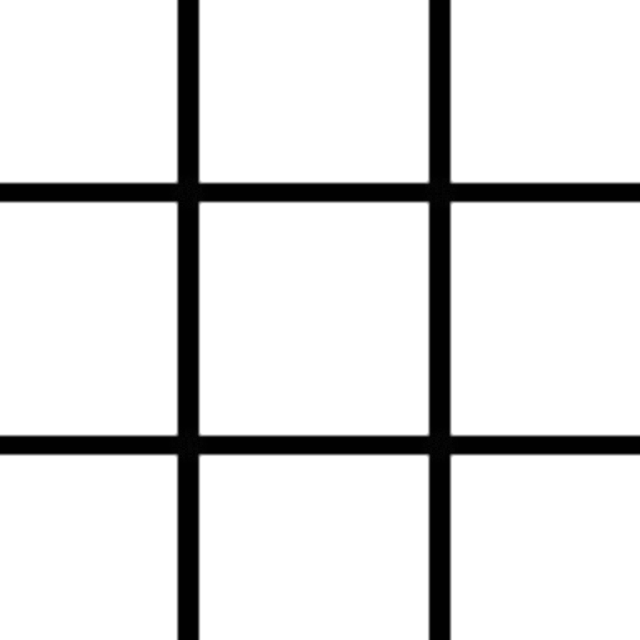
This pattern is drawn by a three.js fragment shader. Its source:

```glsl
// Black grid on white: two upright and two level bars, cutting the canvas
// into three by three cells. Bars are repeated distance bands, joined with
// small fillets, softened at the edges and faintly speckled at the crossings.

varying vec2 vUv;

const vec2 PERIOD = vec2(0.3929, 0.3948);
const vec2 FIRST_LINE = vec2(0.2943, 0.3044);
const vec2 HALF_WIDTH = vec2(0.0167, 0.0148);
const float EDGE_SOFTNESS = 0.0034;
const float FILLET = 0.005;
const float SPECKLE_CELLS = 384.0;
const vec3 PAPER = vec3(1.0);
const vec3 INK = vec3(0.003);

float hash(vec2 p) {
  return fract(sin(dot(p, vec2(127.1, 311.7))) * 43758.5453);
}

// Signed distance to the nearest repeated bar on each axis.
vec2 barDistance(vec2 p, vec2 first, vec2 period, vec2 halfWidth) {
  vec2 cell = fract((p - first) / period + 0.5) - 0.5;
  return abs(cell) * period - halfWidth;
}

// Union of two distances with a rounded inner corner.
float smoothUnion(float a, float b, float radius) {
  float h = max(radius - abs(a - b), 0.0) / radius;
  return min(a, b) - 0.25 * h * h * radius;
}

// Faint grain that fades out away from the crossings.
float crossingSpeckle(vec2 p, vec2 bars, float cells) {
  float nearCrossing = 1.0 - smoothstep(0.0, 0.018, max(bars.x, bars.y));
  return 0.025 * nearCrossing * hash(floor(p * cells));
}

void main() {
  vec2 bars = barDistance(vUv, FIRST_LINE, PERIOD, HALF_WIDTH);
  float grid = smoothUnion(bars.x, bars.y, FILLET);
  float paperMask = smoothstep(-EDGE_SOFTNESS, EDGE_SOFTNESS, grid);

  vec3 ink = INK + crossingSpeckle(vUv, bars, SPECKLE_CELLS);
  gl_FragColor = vec4(mix(ink, PAPER, paperMask), 1.0);
}
```
